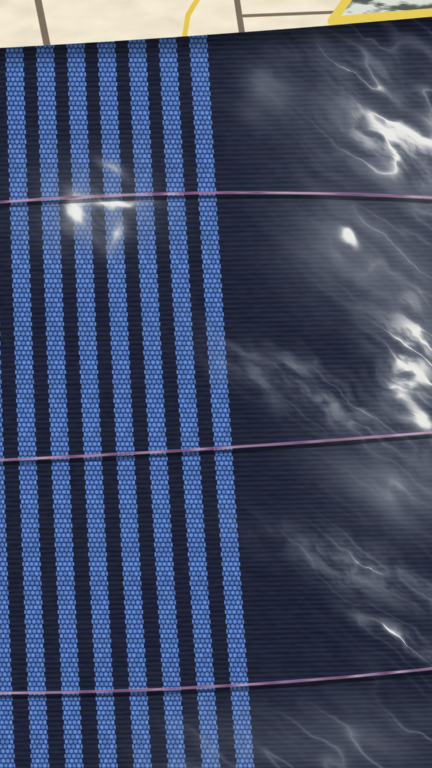
Write a WebGL 1 fragment shader that draws this texture.

```glsl
precision highp float;
// Navy ribbed cloth with blue woven stripes, pink threads and glossy creased film.
uniform vec2 u_resolution;

float hash(vec2 p) {
  vec3 q = fract(vec3(p.xyx) * 0.1031);
  q += dot(q, q.yzx + 33.33);
  return fract((q.x + q.y) * q.z);
}

float noise(vec2 p) {
  vec2 i = floor(p), f = fract(p);
  f = f * f * (3.0 - 2.0 * f);
  return mix(mix(hash(i), hash(i + vec2(1, 0)), f.x),
             mix(hash(i + vec2(0, 1)), hash(i + vec2(1, 1)), f.x), f.y);
}

float fbm(vec2 p) {
  float sum = 0.0, amp = 0.53;
  for (int i = 0; i < 4; i++) {
    sum += amp * noise(p);
    p = mat2(1.6, 1.2, -1.2, 1.6) * p + 7.3;
    amp *= 0.5;
  }
  return sum;
}

vec2 turn(vec2 d, float a) {
  return vec2(dot(d, vec2(cos(a), sin(a))), dot(d, vec2(-sin(a), cos(a))));
}

// Soft elliptical reflection; positive angles tilt down to the right.
float glow(vec2 p, float x, float y, float rx, float ry, float angle) {
  vec2 q = turn(p - vec2(x, y), angle) / vec2(rx, ry);
  return exp(-dot(q, q));
}

float segment(vec2 p, vec2 a, vec2 b) {
  vec2 d = b - a;
  return length(p - a - d * clamp(dot(p - a, d) / dot(d, d), 0.0, 1.0));
}

float line(float d, float halfWidth, float px) {
  return 1.0 - smoothstep(halfWidth - px, halfWidth + px, abs(d));
}

vec3 cloth(vec2 p, float px) {
  float rib = 0.5 + 0.5 * cos(6.2832 * (p.y + 0.025 * p.x) / 0.048);
  vec3 col = vec3(0.105, 0.122, 0.195) * (0.82 + 0.35 * rib);
  col += 0.03 * (noise(p * vec2(14.0, 45.0)) - 0.5);

  // Stripes fan out slightly downwards.
  float lastStripe = 1.96 + 0.055 * p.y + 0.0012 * p.y * p.y;
  float pitch = 0.305 + 0.0048 * p.y;
  float k = (p.x - lastStripe) / pitch;
  float x = (fract(k + 0.5) - 0.5) * pitch;
  float row = floor(p.y / 0.048);
  float edge = 0.088 + 0.01 * (mod(row, 2.0) - 0.5);
  vec2 cell = vec2(x / 0.046 + 0.5 * mod(row, 2.0), p.y / 0.048);
  float knot = 1.0 - smoothstep(0.15, 0.65, length(fract(cell) - 0.5));
  vec3 blue = mix(vec3(0.14, 0.25, 0.49), vec3(0.38, 0.52, 0.77), knot);
  blue *= 0.92 + 0.16 * hash(floor(cell));
  return mix(col, blue, line(x, edge, px) * step(k, 0.5));
}

vec3 floorTiles(vec2 p, float px) {
  vec3 col = vec3(0.94, 0.9, 0.81) + 0.1 * (fbm(p * vec2(4, 9)) - 0.5);
  float grout = max(line(p.x - 0.38 - 0.2 * p.y, 0.035, px), line(p.x - 2.37 - 0.15 * p.y, 0.03, px));
  grout = max(grout, line(p.y - 0.16 + 0.04 * (p.x - 2.4), 0.015, px) * step(2.4, p.x));
  col = mix(col, vec3(0.36, 0.31, 0.26), 0.8 * grout);
  float strap = min(segment(p, vec2(2.0, -0.05), vec2(1.88, 0.15)), segment(p, vec2(1.88, 0.15), vec2(1.84, 0.4)));
  col = mix(col, vec3(0.9, 0.78, 0.3), line(strap, 0.025, px));
  vec3 wrap = mix(vec3(0.34, 0.37, 0.35), vec3(0.86, 0.88, 0.84), smoothstep(0.35, 0.65, fbm(p * vec2(5, 14))));
  col = mix(col, wrap, smoothstep(-px, px, p.x - 3.48 + 0.7 * p.y));
  float border = min(segment(p, vec2(3.48, -0.02), vec2(3.32, 0.21)), segment(p, vec2(3.32, 0.21), vec2(4.4, 0.12)));
  return mix(col, vec3(0.9, 0.8, 0.35), line(border, 0.045, px));
}

void main() {
  // Canvas spans 4.32 by 7.68 units with y running downwards.
  vec2 uv = gl_FragCoord.xy / u_resolution;
  vec2 p = vec2(uv.x, 1.0 - uv.y) * vec2(4.32, 7.68);
  float px = 7.68 / u_resolution.y;
  vec3 col = cloth(p, px);

  // Broad haze, then wrinkled glare patches.
  vec2 w = p + 0.22 * (vec2(fbm(p * 2.1), fbm(p * 2.1 + 19.0)) - 0.5);
  float haze = 0.03 + 0.27 * glow(p, 3.7, 1.35, 1.2, 0.65, 0.45)
    + 0.45 * glow(p, 3.5, 2.5, 0.75, 0.55, 0.5)
    + 0.3 * glow(p, 4.25, 3.2, 0.45, 1.0, 0.0)
    + 0.5 * glow(p, 4.05, 4.9, 0.85, 0.36, 0.35)
    + 0.22 * glow(p, 0.95, 2.05, 0.75, 0.5, 0.0)
    + 0.34 * glow(w, 2.65, 0.9, 0.22, 0.32, 0.2)
    + 0.27 * glow(p, 3.3, 7.4, 1.5, 0.4, 0.0);
  float patches = 1.1 * glow(w, 3.05, 3.9, 0.85, 0.24, 0.45)
    + 1.1 * glow(w, 4.12, 3.7, 0.7, 0.34, 1.3)
    + glow(w, 3.65, 5.72, 0.9, 0.24, 0.4)
    + 1.2 * glow(w, 4.02, 6.42, 0.5, 0.1, 0.5)
    + 0.9 * glow(w, 3.95, 1.4, 0.85, 0.35, 0.65)
    + 0.5 * glow(w, 3.8, 0.7, 0.7, 0.2, 0.3)
    + 0.6 * glow(w, 0.92, 2.16, 0.42, 0.27, 0.0);
  vec2 s = turn(w, 0.65);
  float crease = pow(1.0 - abs(2.0 * noise(s * vec2(1.6, 8.0)) - 1.0), 5.0);
  float grain = smoothstep(0.25, 0.75, fbm(s * vec2(3.5, 9.0)));
  float film = haze * (0.6 + 0.8 * fbm(s * vec2(2, 7))) + patches * (0.14 + 0.52 * grain + 0.28 * crease);
  float creaseArea = smoothstep(2.5, 4.1, p.x) * (0.25 + 0.75 * glow(p, 4.1, 1.2, 1.2, 0.9, 0.6));
  creaseArea += 0.7 * smoothstep(6.95, 7.4, p.y) * smoothstep(0.8, 2.6, p.x);
  film += 0.4 * crease * creaseArea;

  // Concentrated highlights.
  film += 0.65 * (glow(w, 0.72, 2.13, 0.13, 0.16, 0.3) + glow(w, 1.2, 2.05, 0.3, 0.05, 0.0)
    + glow(w, 1.12, 2.36, 0.08, 0.16, 0.2) + glow(w, 1.13, 1.68, 0.18, 0.06, 0.6)
    + glow(w, 3.5, 2.37, 0.13, 0.05, 0.8) + glow(w, 4.13, 4.1, 0.28, 0.07, 1.1));
  col = mix(col, mix(vec3(0.59, 0.61, 0.65), vec3(0.95, 0.95, 0.93), smoothstep(0.55, 1.1, film)), clamp(film, 0.0, 0.96));

  // Thin twisted threads and their shadows.
  for (int i = 0; i < 3; i++) {
    float y = 2.02 - 0.075 * p.x + 0.015 * p.x * p.x;
    if (i == 1) y = 4.6 - 0.045 * p.x - 0.0045 * p.x * p.x;
    if (i == 2) y = 6.93 - 0.005 * p.x - 0.012 * p.x * p.x;
    col *= 1.0 - 0.4 * line(p.y - y - 0.04, 0.02, px);
    vec3 thread = mix(vec3(0.48, 0.3, 0.46), vec3(0.8, 0.68, 0.76), noise(vec2(p.x * 7.0, (p.y - y) * 35.0 + float(i) * 9.0)));
    col = mix(col, thread, 0.85 * line(p.y - y, 0.014, px));
  }

  // Rounded upper edge against the tiled floor.
  float top = 0.48 - 0.055 * p.x - 0.004 * p.x * p.x;
  col *= mix(0.65, 1.0, smoothstep(0.0, 0.25, p.y - top));
  gl_FragColor = vec4(clamp(mix(floorTiles(p, px), col, smoothstep(-px, px, p.y - top)), 0.0, 1.0), 1.0);
}
```
